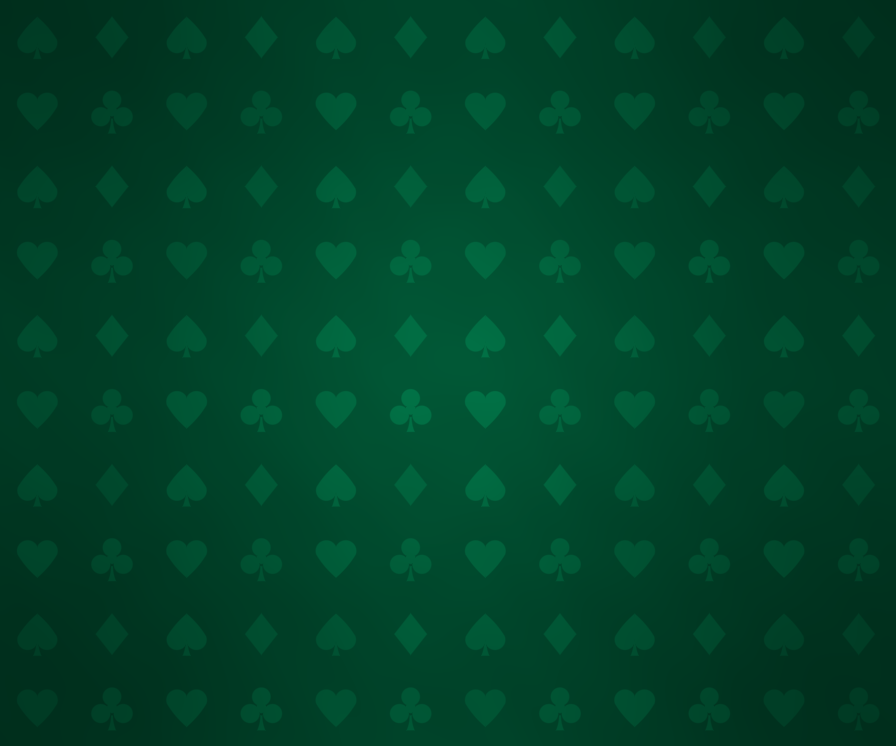
This pattern is drawn by a WebGL 1 fragment shader. Its source:

```glsl
precision highp float;

// Green felt with a grid of faint card suits: rows of spades and diamonds
// alternate with rows of hearts and clubs. Suits are distance functions, lit
// by a soft central glow built from periodic sines so that the tile wraps.

uniform vec2 u_resolution;

const float PI = 3.14159265;
const vec2 GRID = vec2(12.0, 10.0);         // suits across and down
const vec3 GLOW_COLOR = vec3(0.004, 0.345, 0.212);
const vec3 GLOW_FALLOFF = vec3(0.004, 0.100, 0.062);
const vec2 GLOW_CENTER = vec2(0.5, 0.52);
const vec2 GLOW_STRETCH = vec2(1.12, 0.88);
const float GLOW_POWER = 1.4;
const float SUIT_GAIN = 0.29;               // how much lighter the suits are
const float SUIT_VARIATION = 0.07;          // wear between single suits
const float MOTTLE = 0.012;                 // unevenness of the felt
const float EDGE_BLUR = 0.012;              // least edge softness, in cells

float hash(vec2 cell) {
  return fract(sin(dot(cell, vec2(12.99, 78.23))) * 437.58);
}

// Drop with a round end of radius r at 'lobe', narrowing to a point at 'tip'.
float dropShape(vec2 p, vec2 lobe, float r, vec2 tip) {
  vec2 axis = lobe - tip;
  float h = clamp(dot(p - tip, axis) / dot(axis, axis), 0.0, 1.0);
  return length(p - tip - axis * h) - r * h * (1.5 - 0.5 * h);
}

// Stalk that flares towards its foot.
float stem(vec2 p) {
  float t = clamp((-0.10 - p.y) / 0.19, 0.0, 1.0);
  float halfWidth = 0.014 + 0.040 * t * t;
  return max(abs(p.x) - halfWidth, abs(p.y + 0.19) - 0.10);
}

float heart(vec2 p) {
  p.x = abs(p.x);
  return dropShape(p, vec2(0.130, 0.115), 0.143, vec2(0.0, -0.245));
}

float spade(vec2 p) {
  vec2 q = vec2(abs(p.x), p.y);
  float body = dropShape(q, vec2(0.130, -0.075), 0.138, vec2(0.0, 0.275));
  return min(body, stem(p));
}

float diamond(vec2 p) {
  vec2 halfSize = vec2(0.22, 0.28);
  vec2 q = abs(p) / halfSize;
  return (q.x + q.y - 1.0) / length(1.0 / halfSize);
}

float club(vec2 p) {
  vec2 q = vec2(abs(p.x), p.y);
  float top = length(q - vec2(0.0, 0.160)) - 0.125;
  float side = length(q - vec2(0.150, -0.065)) - 0.128;
  float core = length(q - vec2(0.0, 0.010)) - 0.070;
  return min(min(top, side), min(core, stem(p)));
}

// Suit picked by the parity of its column and row.
float suit(vec2 p, vec2 cell) {
  vec2 parity = mod(cell, 2.0);
  if (parity.y < 0.5) {
    return parity.x < 0.5 ? heart(p) : club(p);
  }
  return parity.x < 0.5 ? spade(p) : diamond(p);
}

// Layered sines with whole frequencies, so they wrap on both axes.
float mottle(vec2 uv) {
  vec2 a = uv * 2.0 * PI;
  return sin(3.0 * a.x + 2.0 * sin(2.0 * a.y))
       * sin(4.0 * a.y + 1.5 * sin(3.0 * a.x))
       + 0.5 * sin(11.0 * a.x + 7.0 * a.y + sin(5.0 * a.x));
}

vec3 felt(vec2 uv) {
  vec2 offset = sin(PI * (uv - GLOW_CENTER)) * GLOW_STRETCH;
  return GLOW_COLOR - GLOW_FALLOFF * pow(length(offset), GLOW_POWER);
}

void main() {
  vec2 uv = gl_FragCoord.xy / u_resolution;
  vec2 cell = floor(uv * GRID);
  vec2 p = fract(uv * GRID) - 0.5;

  vec3 color = felt(uv) * (1.0 + MOTTLE * mottle(uv));

  // Lighten the felt inside the suit
  float blur = max(EDGE_BLUR, 0.8 * GRID.x / u_resolution.x);
  float mask = 1.0 - smoothstep(-blur, blur, suit(p, cell));
  float gain = SUIT_GAIN + SUIT_VARIATION * (hash(cell) - 0.5);
  color *= 1.0 + gain * mask;

  gl_FragColor = vec4(max(color, 0.0), 1.0);
}
```
